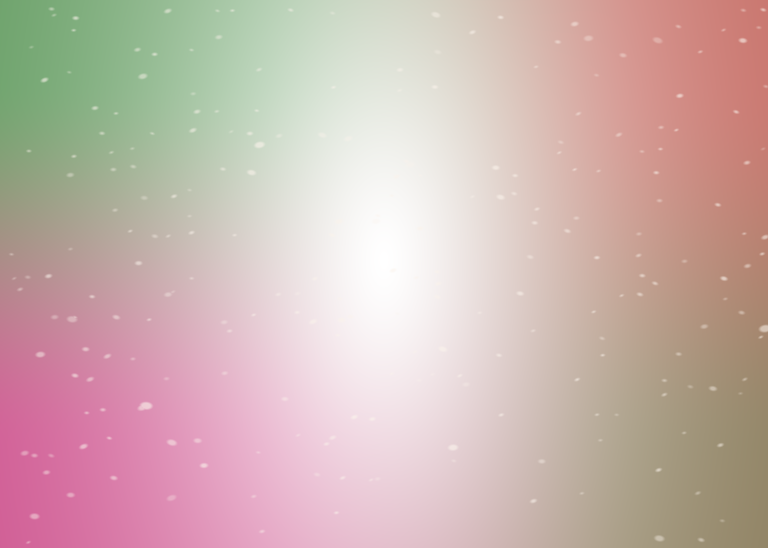
Give the GLSL for this background, as a WebGL 1 fragment shader.

```glsl
precision highp float;

uniform vec2 u_resolution;

vec2 hash2(vec2 p) {
    vec3 q = fract(p.xyx * vec3(0.1031, 0.1030, 0.0973));
    q += dot(q, q.yzx + 33.33);
    return fract((q.xx + q.yz) * q.zy);
}

float cornerDot(vec2 cell, vec2 corner, vec2 f) {
    return dot(hash2(cell + corner) * 2.0 - 1.0, f - corner);
}

float gradientNoise(vec2 p) {
    vec2 i = floor(p);
    vec2 f = fract(p);
    vec2 u = f * f * f * (f * (f * 6.0 - 15.0) + 10.0);
    float low = mix(cornerDot(i, vec2(0.0, 0.0), f), cornerDot(i, vec2(1.0, 0.0), f), u.x);
    float high = mix(cornerDot(i, vec2(0.0, 1.0), f), cornerDot(i, vec2(1.0, 1.0), f), u.x);
    return mix(low, high, u.y);
}

// Four corner colours washed out by a tall white glow
vec3 backdrop(vec2 uv) {
    float across = smoothstep(0.32, 0.85, uv.x);
    vec3 top = mix(vec3(0.34, 0.58, 0.33), vec3(0.755, 0.375, 0.34), across);
    vec3 bottom = mix(vec3(0.79, 0.27, 0.52), vec3(0.50, 0.44, 0.30), across);
    float up = smoothstep(0.18, 0.86, uv.y);
    vec3 wash = sqrt(mix(bottom * bottom, top * top, up));

    float reach = length((uv - vec2(0.5, 0.525)) * vec2(1.0, 0.365));
    return mix(wash, vec3(1.0), exp(-4.6 * pow(reach, 1.4)));
}

// One layer of sparse, flattened flecks, at most one per grid cell
float flecks(vec2 p, float cells, float size, float density, float seed) {
    vec2 id = floor(p * cells);
    vec2 chance = hash2(id + seed);
    vec2 shape = hash2(id + seed + 57.0);
    vec2 center = (id + 0.25 + 0.5 * hash2(id + seed + 19.0)) / cells;

    float cluster = 0.4 * gradientNoise(id / cells * 5.0 + seed);
    float present = step(chance.x, density + cluster);

    vec2 d = p - center;
    d.y -= d.x * (shape.x - 0.4) * 0.5;
    float radius = size * mix(0.45, 1.0, shape.y * shape.y);
    float edge = length(d * vec2(0.62, 1.0)) - radius;
    float soft = 0.0012 + 0.7 / u_resolution.y;
    return present * (1.0 - smoothstep(-soft, soft, edge)) * mix(0.3, 0.65, chance.y);
}

void main() {
    vec2 uv = gl_FragCoord.xy / u_resolution;
    vec2 p = gl_FragCoord.xy / u_resolution.y;
    vec3 color = backdrop(uv);

    // Fine dust first, then fewer and larger flecks
    float dust = 0.0;
    for (int i = 0; i < 3; i++) {
        float layer = float(i);
        float cells = 27.0 - 9.0 * layer;
        float size = 0.0036 + 0.0018 * layer;
        dust = max(dust, flecks(p, cells, size, 0.15, 11.0 + 31.0 * layer));
    }
    color = mix(color, vec3(0.98, 0.95, 0.92), dust);

    gl_FragColor = vec4(color, 1.0);
}
```
